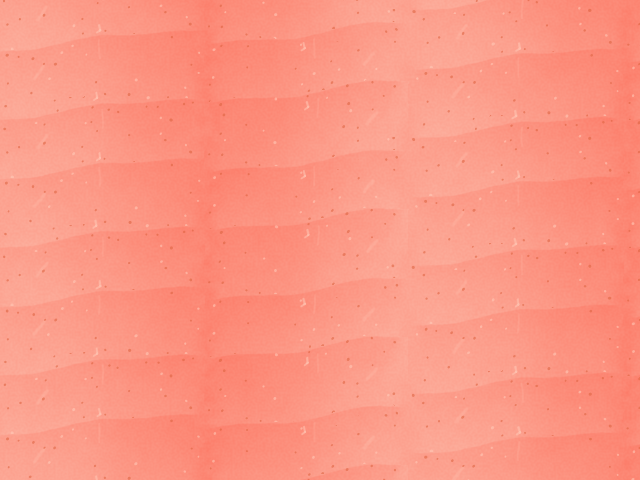
Reproduce this texture procedurally as a WebGL 2 fragment shader.

```glsl
#version 300 es
precision highp float;
uniform vec2 u_resolution;
out vec4 fragColor;

// Lengths are fractions of the canvas height.
const vec2 TILE = vec2(0.873, 0.2665);  // two columns wide, two bands tall
const float TILE_START = -0.0226;
const float TILE_DROP = 0.038;          // each tile sits lower than the last
const float LEFT_WIDTH = 0.448;
const float LEFT_TOP = 0.104;
const float RIGHT_TOP = 0.090;
const float LEFT_SPLIT = 0.1424;        // height of the first band of a pair
const float RIGHT_SPLIT = 0.1215;
const vec3 DARK = vec3(0.99, 0.50, 0.425);
const vec3 LIGHT = vec3(0.99, 0.675, 0.605);
const vec3 RUST = vec3(0.86, 0.38, 0.24);
const vec3 CHALK = vec3(1.0, 0.80, 0.73);
const float COLUMN_CONTRAST = 0.27;
const float BAND_CONTRAST = 0.30;
const float GRAIN_FREQ = 190.0;
const float GRAIN_AMOUNT = 0.16;
const float SPECK_CELL = 0.026;
const float TAU = 6.2831853;

vec2 hash2(vec2 p) {
  vec3 q = fract(p.xyx * vec3(0.1031, 0.1030, 0.0973));
  q += dot(q, q.yzx + 33.33);
  return fract((q.xx + q.yz) * q.zy);
}

float gradientDot(vec2 cell, vec2 f, vec2 corner) {
  float angle = TAU * hash2(cell + corner).x;
  return dot(vec2(cos(angle), sin(angle)), f - corner);
}

float gradientNoise(vec2 p) {
  vec2 i = floor(p), f = p - i;
  vec2 w = f * f * f * (f * (f * 6.0 - 15.0) + 10.0);
  float low = mix(gradientDot(i, f, vec2(0, 0)), gradientDot(i, f, vec2(1, 0)), w.x);
  float high = mix(gradientDot(i, f, vec2(0, 1)), gradientDot(i, f, vec2(1, 1)), w.x);
  return mix(low, high, w.y);
}

// Height of the band edge along a column, s from 0 to 1
float ridge(float s, bool left) {
  return left
    ? 0.033 * smoothstep(0.12, 0.56, s) + 0.009 * smoothstep(0.65, 0.92, s)
    : 0.009 * smoothstep(0.0, 0.22, s) + 0.037 * smoothstep(0.36, 0.86, s)
      - 0.003 * smoothstep(0.86, 1.0, s);
}

float stroke(vec2 p, vec2 a, vec2 b, float width, float soft) {
  vec2 ab = b - a;
  float h = clamp(dot(p - a, ab) / dot(ab, ab), 0.0, 1.0);
  return 1.0 - smoothstep(width, width + soft, length(p - a - ab * h));
}

void main() {
  float px = 1.0 / u_resolution.y;
  vec2 p = gl_FragCoord.xy * px;
  p.y = 1.0 - p.y;

  // Tile and column
  float x = p.x - TILE_START + 0.004 * gradientNoise(p * 28.0);
  float tile = floor(x / TILE.x);
  float t = x - tile * TILE.x;
  bool left = t < LEFT_WIDTH;
  float columnX = left ? t : t - LEFT_WIDTH;
  float s = columnX / (left ? LEFT_WIDTH : TILE.x - LEFT_WIDTH);

  // Band and depth below its upper edge
  float y = p.y - tile * TILE_DROP - (left ? LEFT_TOP : RIGHT_TOP) + ridge(s, left);
  y += 0.002 * gradientNoise(vec2(t * 40.0, 3.5));
  float r = mod(y, TILE.y);
  float split = left ? LEFT_SPLIT : RIGHT_SPLIT;
  bool lower = r > split;
  float depth = lower ? r - split : r;
  float bandHeight = lower ? TILE.y - split : split;
  vec2 q = vec2(columnX, depth);

  // Broad shading across columns and down each band
  float phase = TAU * t / TILE.x;
  float tone = 0.52 + COLUMN_CONTRAST * cos(phase) + 0.07 * sin(phase);
  float saw = mix(1.0, depth / bandHeight, smoothstep(0.0, 2.0 * px, depth));
  float fade = smoothstep(0.0, 0.09, s) * (1.0 - smoothstep(0.92, 1.0, s));
  tone += BAND_CONTRAST * fade * (saw - 0.5);

  // Ragged dark seam and the slanted pale facet by the other seam
  float seam = (t - LEFT_WIDTH - 0.008) / 0.025;
  tone -= 0.10 * exp(-seam * seam) * (1.0 + 2.0 * gradientNoise(vec2(t, y) * 45.0));
  float facet = smoothstep(-0.008, 0.008, columnX - 0.405 + 0.4 * depth);
  if (!left && lower) tone += 0.10 * facet * (1.0 - smoothstep(0.06, 0.12, depth));

  // Mottling and grain
  tone += 0.09 * gradientNoise(p * 9.0) + 0.07 * gradientNoise(p * 38.0);
  tone += GRAIN_AMOUNT * gradientNoise(p * GRAIN_FREQ);
  vec3 color = mix(DARK, LIGHT, clamp(tone, -0.1, 1.2));

  // Scratches, shifted a little from band to band
  vec2 k = q - (lower ? vec2(0.007, 0.003) : vec2(0.0));
  vec2 tick = left ? vec2(0.222, bandHeight - 0.022) : vec2(0.207, 0.014);
  vec2 slash = left ? vec2(0.095, 0.062) : vec2(0.334, 0.087);
  float nick = stroke(k, tick, tick + vec2(0.002, 0.011), 0.0006, 1.5 * px);
  nick += stroke(k, tick + vec2(0.002, 0.011), tick + vec2(-0.004, 0.014), 0.0006, 1.5 * px);
  float scrape = stroke(k, slash, slash + vec2(0.018, -0.020), 0.001, 0.005);
  scrape += 0.7 * stroke(k, vec2(0.23, 0.012), vec2(0.23, 0.05), 0.0003, 1.5 * px);
  color = mix(color, CHALK, min(0.5 * nick + 0.22 * scrape, 0.7));

  // Rust and chalk specks, denser close to the edges and seams
  vec2 cell = floor(q / SPECK_CELL);
  vec2 seed = cell + (left ? 17.0 : 61.0) + (lower ? vec2(0.0, 37.0) : vec2(0.0));
  vec2 spot = hash2(seed), pick = hash2(seed + 91.7);
  float edgeGap = min(depth, bandHeight - depth);
  float chance = 0.22 + 0.28 * (1.0 - smoothstep(0.01, 0.035, edgeGap)) + 0.2 * exp(-seam * seam);
  float radius = mix(0.0006, 0.0019, pick.y * pick.y);
  float dist = length(q - (cell + 0.15 + 0.7 * spot) * SPECK_CELL);
  float speck = (1.0 - smoothstep(radius, radius + 1.3 * px, dist)) * step(pick.x, chance);
  color = mix(color, spot.x > 0.72 ? CHALK : RUST, 0.55 * speck);

  fragColor = vec4(color, 1.0);
}
```
